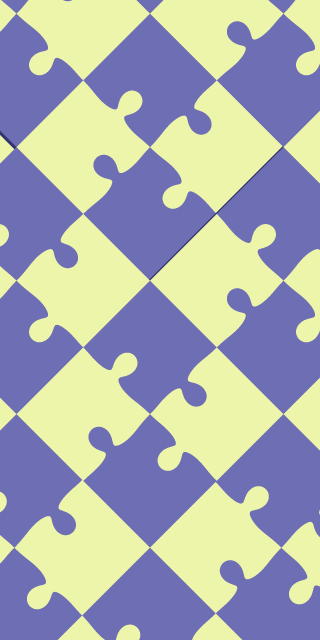
Reproduce this pattern procedurally as a Shadertoy shader.

```glsl
// Two-colour jigsaw of diamond pieces, interlocked in pinwheels of four.
#define ORIGIN vec2(0.4688, 1.540)   // one pinwheel centre, in canvas widths
#define TILE_HALF 0.4172             // half diagonal of a pinwheel tile
#define TAB_RADIUS 0.110             // tab sizes are in piece edges
#define TAB_HEIGHT 0.212
#define TAB_SLIDE 0.037
#define NECK_BLEND 0.30
#define SHOULDER_DIP 0.040
#define DRIFT 0.016
#define BLUE vec3(0.43, 0.43, 0.71)
#define YELLOW vec3(0.93, 0.96, 0.67)
#define SEAM vec3(0.20, 0.20, 0.43)
#define SAMPLES 4

float smoothMin(float a, float b, float k) {
    float h = max(k - abs(a - b), 0.0) / k;
    return min(a, b) - 0.25 * k * h * h;
}

// Signed side of a tabbed edge: x runs along the edge, y towards the tab.
float tabbedEdge(vec2 p, float tabCentre) {
    float wave = sin(3.14159 * p.x);
    float shoulder = p.y + SHOULDER_DIP * wave * wave;
    float head = length(p - vec2(tabCentre, TAB_HEIGHT)) - TAB_RADIUS;
    return smoothMin(head, shoulder, NECK_BLEND);
}

vec3 jigsaw(vec2 p) {
    // Diagonal tiles, each holding four pieces around its centre
    vec2 d = p - ORIGIN;
    vec2 q = vec2(d.x - d.y, d.x + d.y) / (2.0 * TILE_HALF);
    vec2 id = floor(q + 0.5);
    vec2 local = 2.0 * (q - id);

    // Dark slits where two tiles stand slightly apart
    if (id == vec2(0.0) && local.x > 0.987) return SEAM;
    if (id == vec2(-1.0) && local.y > 0.969) return SEAM;

    // Small misalignment of the lower tiles; some slide their tabs
    if (id.x - id.y > 2.5) local += DRIFT;
    float slide = (id.x > 0.5 && mod(id.y, 2.0) > 0.5) ? -TAB_SLIDE : TAB_SLIDE;

    // Swap the quadrant colour wherever an edge bulges past its axis
    bool yellow = local.x * local.y > 0.0;
    vec2 dir = vec2(1.0, 0.0);
    for (int i = 0; i < 4; i++) {
        vec2 e = vec2(dot(local, dir), dot(local, vec2(dir.y, -dir.x)));
        float tabCentre = 0.518 + slide * sign(dir.x + dir.y);
        bool pastEdge = tabbedEdge(e, tabCentre) > 0.0;
        if (e.x > 0.0 && pastEdge != (e.y > 0.0)) yellow = !yellow;
        dir = vec2(-dir.y, dir.x);
    }
    return yellow ? YELLOW : BLUE;
}

void mainImage(out vec4 fragColor, in vec2 fragCoord) {
    // Average a grid of subpixel samples for smooth edges
    vec3 sum = vec3(0.0);
    for (int y = 0; y < SAMPLES; y++) {
        for (int x = 0; x < SAMPLES; x++) {
            vec2 offset = (vec2(x, y) + 0.5) / float(SAMPLES) - 0.5;
            sum += jigsaw((fragCoord + offset) / iResolution.x);
        }
    }
    fragColor = vec4(sum / float(SAMPLES * SAMPLES), 1.0);
}
```
